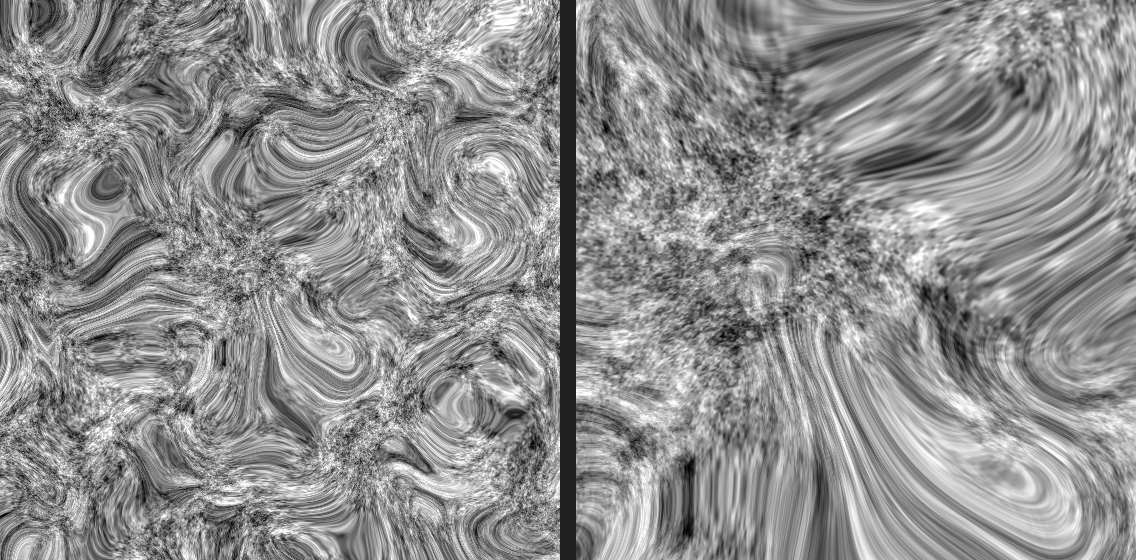
Left: the whole. Right: its middle third, enlarged.
This texture is drawn by a three.js fragment shader. Its source:

```glsl
// Grey speckle with islands of curved, combed streaks: layered value noise is
// read through a softly bent domain for the specks and a strongly folded one
// for the streaks; cellular noise decides where the streaks show.

#define SWELL_LAYERS 5     // sines per warp
#define SWELL_FREQ 16.0    // slowest sine, radians per canvas
#define BEND 0.5           // strength of the first, mild warp
#define FOLD 22.0          // strength of the second warp, in grain cells
#define DRIFT 0.5          // unfolded share of the streak domain
#define PATCHES 5.0        // streak islands per canvas side
#define SPECK_FREQ 14.0    // coarsest specks per canvas side
#define OCTAVES 6
#define STREAK_GAIN 0.85
#define SPECK_GAIN 1.1
#define MEAN_GREY 0.556
#define CONTRAST 0.165     // standard deviation of the grey

varying vec2 vUv;

float hash(vec2 cell) {
  vec3 h = fract(cell.xyx * vec3(0.1031, 0.1030, 0.0973));
  h += dot(h, h.yzx + 33.33);
  return fract((h.x + h.y) * h.z);
}

float valueNoise(vec2 p) {
  vec2 cell = floor(p);
  vec2 f = fract(p);
  vec2 u = f * f * (3.0 - 2.0 * f);
  float low = mix(hash(cell), hash(cell + vec2(1.0, 0.0)), u.x);
  float high = mix(hash(cell + vec2(0.0, 1.0)), hash(cell + 1.0), u.x);
  return mix(low, high, u.y);
}

// Smooth displacement: sines in turning directions, all equally steep
vec2 swell(vec2 p, float seed) {
  vec2 shift = vec2(0.0);
  float freq = SWELL_FREQ;
  for (int i = 0; i < SWELL_LAYERS; i++) {
    float layer = float(i);
    float angle = 2.4 * layer + seed;
    vec2 along = vec2(cos(angle), sin(angle)) * freq;
    vec2 across = vec2(-along.y, along.x);
    vec2 phase = vec2(1.7, 2.9) * layer + seed * vec2(3.1, 5.3);
    shift += sin(vec2(dot(along, p), dot(across, p)) + phase) / freq;
    freq *= 1.22;
  }
  return shift;
}

// Octave sum scaled to zero mean and unit deviation
float grain(vec2 p, float gain) {
  const float NOISE_DEVIATION = 0.2145;
  mat2 turnAndDouble = mat2(1.6, 1.2, -1.2, 1.6);
  float sum = 0.0;
  float power = 0.0;
  float amplitude = 1.0;
  for (int i = 0; i < OCTAVES; i++) {
    sum += amplitude * (valueNoise(p) - 0.5);
    power += amplitude * amplitude;
    amplitude *= gain;
    p = turnAndDouble * p + vec2(17.3, 41.7);
  }
  return sum / (NOISE_DEVIATION * sqrt(power));
}

// Cellular distance to the nearest island centre, relative to its size
float islandDistance(vec2 p) {
  vec2 home = floor(p);
  float nearest = 8.0;
  for (int y = -1; y <= 1; y++) {
    for (int x = -1; x <= 1; x++) {
      vec2 cell = home + vec2(float(x), float(y));
      vec2 centre = cell + vec2(hash(cell + 7.0), hash(cell + 59.0));
      float size = mix(0.5, 1.0, hash(cell + 83.0));
      nearest = min(nearest, length(p - centre) / size);
    }
  }
  return nearest;
}

void main() {
  // Bend the canvas, then fold it over itself for the streaks
  vec2 bent = vUv + BEND * swell(vUv, 0.7);
  vec2 folded = FOLD * (DRIFT * bent + swell(bent, 4.2));
  float streaks = grain(folded + 100.0, STREAK_GAIN);
  float specks = grain(SPECK_FREQ * bent + 300.0, SPECK_GAIN);

  // Cross-fade at constant contrast
  float loose = smoothstep(0.22, 0.75, islandDistance(PATCHES * bent + 20.0));
  float blend = mix(streaks, specks, loose);
  blend /= length(vec2(loose, 1.0 - loose));

  float grey = MEAN_GREY + CONTRAST * blend;
  gl_FragColor = vec4(vec3(clamp(grey, 0.0, 1.0)), 1.0);
}
```
